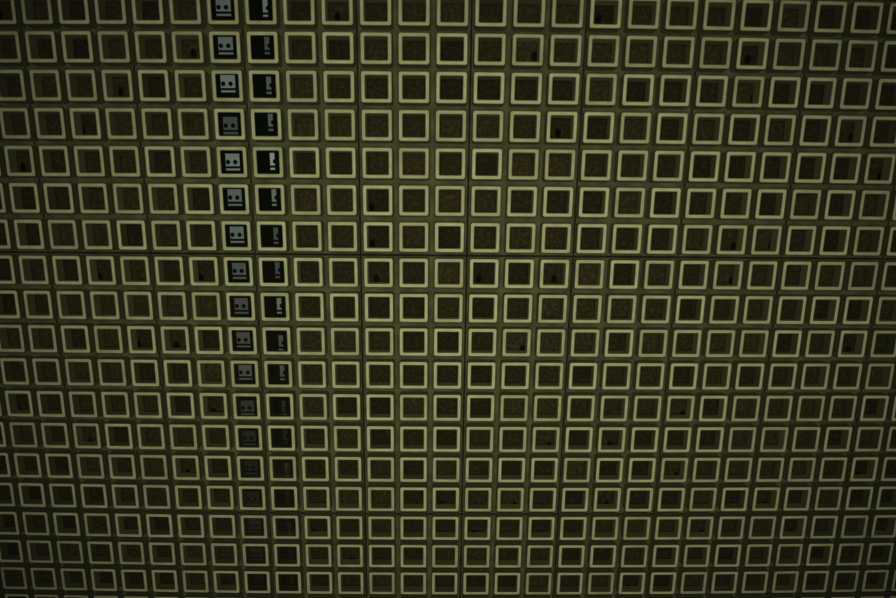
Reproduce this pattern procedurally as a WebGL 2 fragment shader.

```glsl
#version 300 es
precision highp float;

uniform vec2 u_resolution;
out vec4 fragColor;

// Grid layout, in canvas heights
const float TOP_PITCH = 0.0646;
const float PITCH_SHRINK = 0.0125;
const float LENS_BEND = 0.022;
const vec3 ROW_CURVE = vec3(8.45, 0.83, 0.30);
const float ROW_ORIGIN = 0.914;

// Box shape, in cells
const float OUTER_HALF = 0.415;
const float INNER_HALF = 0.305;
const float OUTER_ROUND = 0.07;
const float INNER_ROUND = 0.035;
const vec2 DEPTH_LEAN = vec2(0.24, 0.20);
const vec2 VANISH = vec2(0.0, 0.38);
const float FITTING_COLUMN = -6.0;

// Colours and wear
const vec3 RIM = vec3(0.57, 0.57, 0.385);
const vec3 GAP = vec3(0.255, 0.26, 0.155);
const vec3 SIDE = vec3(0.155, 0.16, 0.085);
const vec3 INNER_WALL = vec3(0.165, 0.17, 0.09);
const vec3 FLOOR_COLOR = vec3(0.135, 0.12, 0.062);
const vec3 PIT = vec3(0.035, 0.042, 0.022);
const vec3 METAL = vec3(0.42, 0.47, 0.43);
const float GRIT = 0.45;
const float RIM_WEAR = 0.10;
const float VIGNETTE = 0.48;

vec2 hash2(vec2 p) {
    vec3 q = fract(p.xyx * vec3(0.1031, 0.1030, 0.0973));
    q += dot(q, q.yzx + 33.33);
    return fract((q.xx + q.yz) * q.zy);
}

// Distance to the nearest scattered point
float cellular(vec2 p) {
    vec2 id = floor(p);
    float nearest = 1.0;
    for (int y = -1; y <= 1; y++) {
        for (int x = -1; x <= 1; x++) {
            vec2 n = id + vec2(x, y);
            nearest = min(nearest, length(n + hash2(n) - p));
        }
    }
    return nearest;
}

float roundBox(vec2 p, vec2 halfSize, float r) {
    vec2 d = abs(p) - halfSize + r;
    return length(max(d, 0.0)) + min(max(d.x, d.y), 0.0) - r;
}

vec2 wrapCell(vec2 p) { return p - floor(p + 0.5); }

float fill(float d, float soft) { return 1.0 - smoothstep(-soft, soft, d); }

void main() {
    vec2 uv = (gl_FragCoord.xy - 0.5 * u_resolution) / u_resolution.y;
    vec2 view = vec2(uv.x, 0.5 - uv.y);

    // Perspective grid with slight tilt and lens bend; rows count downwards
    float side = view.x / 0.75;
    float pitch = TOP_PITCH - PITCH_SHRINK * view.y;
    float axis = 0.0078 - 0.0137 * view.y;
    float tilt = side * (4.5 - 3.5 * view.y) + side * side * (3.0 - 7.0 * view.y);
    float h = 2.0 * (view.y - tilt / 512.0) - ROW_ORIGIN;
    vec2 grid = vec2((view.x - axis) / pitch * (1.0 + LENS_BEND * side * side),
                     h * (ROW_CURVE.x + h * (ROW_CURVE.y + h * ROW_CURVE.z)));
    vec2 id = floor(grid + 0.5);
    vec2 f = grid - id;
    float soft = 0.7 / (u_resolution.y * pitch) + 0.008;
    vec2 rnd = hash2(id + 40.0);
    vec2 lean = -DEPTH_LEAN * (view - VANISH) / vec2(0.75, 0.6);

    // Backing between boxes, with panel seams and outer side walls
    vec3 color = GAP * (0.82 + 0.3 * cellular(grid * 2.3 + 70.0));
    vec2 seam = abs(mod(grid + vec2(2.5, 0.5) + 24.0, vec2(3.0, 8.0)) - vec2(1.5, 4.0));
    seam = vec2(1.5, 4.0) - seam;
    color *= 1.0 - 0.6 * max(fill(seam.x - 0.025, soft), fill(seam.y - 0.03, soft));
    float sweep = 1.0;
    for (int i = 0; i < 4; i++) {
        vec2 q = wrapCell(grid - lean * float(i + 1) / 4.0);
        sweep = min(sweep, roundBox(q, vec2(OUTER_HALF + 0.01), OUTER_ROUND));
    }
    color = mix(color, SIDE, fill(sweep, 0.03));
    float contact = roundBox(f, vec2(OUTER_HALF), OUTER_ROUND);
    color *= 1.0 - 0.35 * exp(-max(contact, 0.0) * 35.0);

    // Recess: inner walls around a shifted, gritty floor
    float grit = cellular(grid * 9.0 + 200.0);
    vec3 ground = FLOOR_COLOR * (1.0 - GRIT * 0.5 + GRIT * grit) * (0.8 + 0.4 * rnd.x);
    float blob = length((f - (rnd - 0.5) * 0.4) * vec2(1.5, 1.0)) - 0.12;
    ground = mix(ground, PIT, fill(blob, 0.05) * step(0.88, rnd.y));
    float bottom = roundBox(f - lean, vec2(INNER_HALF - 0.015), 0.02);
    vec3 recess = mix(INNER_WALL * (0.85 + 0.3 * rnd.y), ground, fill(bottom, 0.02));
    recess *= 1.0 - 0.3 * exp(-abs(bottom) * 40.0);

    // Two columns hold metal fittings that fade towards the bottom
    float slot = id.x - FITTING_COLUMN;
    float fitted = step(-0.5, slot) * step(slot, 1.5);
    float fade = 1.0 - smoothstep(-3.0, 9.0, id.y);
    vec2 m = f - vec2(0.02 + 0.1 * slot, 0.12 * (rnd.y - 0.5));
    float plate = roundBox(m, vec2(mix(0.2, 0.07, slot), 0.23), 0.02);
    float holes = length(vec2(abs(m.x + 0.03) - 0.1, m.y)) - 0.055;
    float slit = abs(m.y - 0.14) - 0.025;
    float metal = fill(plate, soft) * (1.0 - fill(min(holes, slit), soft));
    vec3 fitting = mix(PIT, METAL * (0.55 + 0.6 * rnd.x), metal * (0.2 + 0.8 * fade));
    recess = mix(recess, fitting, fitted * (0.45 + 0.55 * fade));

    // Pale rim with rounded edges and slight wear
    float inner = roundBox(f, vec2(INNER_HALF), INNER_ROUND);
    color = mix(color, recess, fill(inner, soft));
    float ring = max(contact, -inner);
    float bevel = 0.78 + 0.22 * smoothstep(0.0, 0.04, -ring);
    float wear = 1.0 - RIM_WEAR * (rnd.x + cellular(grid * 3.0 + 120.0) - 0.5);
    color = mix(color, RIM * bevel * wear, fill(ring, soft));

    // Light falls off towards the edges
    vec2 away = (view - vec2(0.02, 0.45)) / vec2(0.85, 0.75);
    color *= 1.06 - VIGNETTE * dot(away, away);
    fragColor = vec4(clamp(color, 0.0, 1.0), 1.0);
}
```
